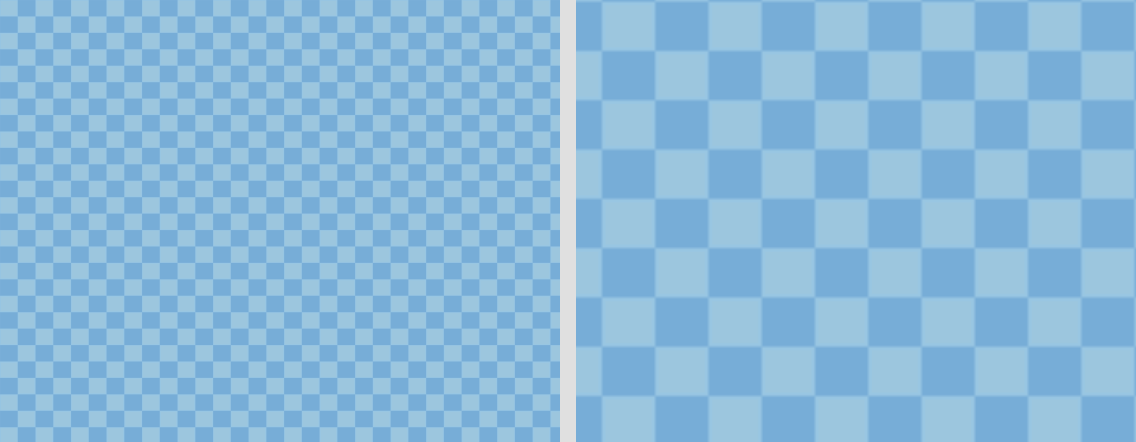
Left: the whole. Right: its middle third, enlarged.
A Shadertoy shader for this pattern:

```glsl
// Two-tone blue checkerboard of slightly wide cells with softly tinted rims.

const vec2 CELL_COUNT = vec2(31.54, 26.9);  // cells across and down
const vec3 DARK_BLUE  = vec3(0.467, 0.678, 0.843);
const vec3 PALE_BLUE  = vec3(0.610, 0.778, 0.872);
const vec3 RIM_BLUE   = vec3(0.598, 0.776, 0.888);
const float EDGE_SOFTNESS = 0.001;  // half width, in canvas widths
const float RIM_WIDTH = 0.0026;

// Distance from each coordinate to its nearest cell boundary.
vec2 boundaryDistance(vec2 grid, vec2 cellSize) {
    return abs(fract(grid + 0.5) - 0.5) * cellSize;
}

// Smooth checker: 1 in even cells, 0 in odd cells.
float checker(vec2 grid, vec2 edgeDistance, float softness) {
    vec2 parity = 1.0 - 2.0 * mod(floor(grid), 2.0);
    vec2 wave = parity * clamp(edgeDistance / softness, 0.0, 1.0);
    return 0.5 + 0.5 * wave.x * wave.y;
}

// Pale cell colour, a little bluer close to its border.
vec3 paleCell(vec2 edgeDistance, float rimWidth) {
    float nearest = min(edgeDistance.x, edgeDistance.y);
    float rim = 1.0 - smoothstep(0.6 * rimWidth, rimWidth, nearest);
    return mix(PALE_BLUE, RIM_BLUE, rim);
}

void mainImage(out vec4 fragColor, in vec2 fragCoord) {
    // Grid counted from the top left corner
    vec2 uv = fragCoord / iResolution.xy;
    vec2 grid = vec2(uv.x, 1.0 - uv.y) * CELL_COUNT;

    // Cell size in canvas widths
    vec2 canvas = vec2(1.0, iResolution.y / iResolution.x);
    vec2 edgeDistance = boundaryDistance(grid, canvas / CELL_COUNT);

    // Blend the two tones across a soft edge at least one pixel wide
    float softness = max(EDGE_SOFTNESS, 0.5 / iResolution.x);
    float pale = checker(grid, edgeDistance, softness);
    vec3 color = mix(DARK_BLUE, paleCell(edgeDistance, RIM_WIDTH), pale);

    fragColor = vec4(color, 1.0);
}
```
